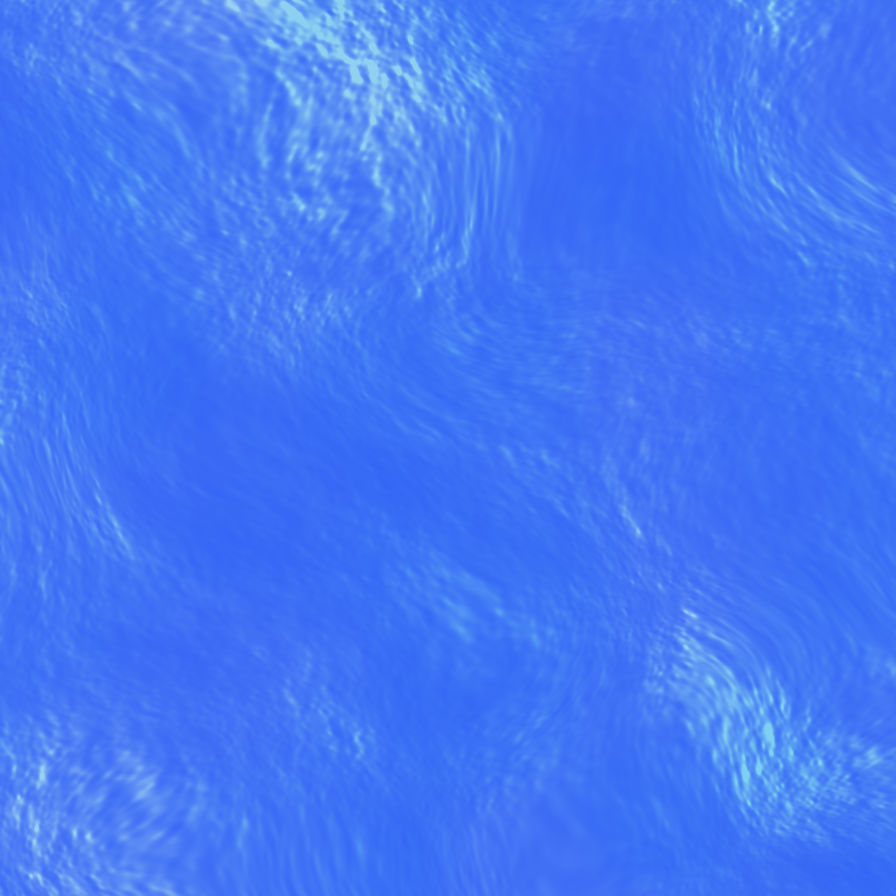
Write a WebGL 2 fragment shader that draws this texture.

```glsl
#version 300 es
precision highp float;

uniform vec2 u_resolution;
out vec4 fragColor;

// Three random values in 0..1 for one cell
vec3 hashCell(vec2 cell, float seed) {
    uvec3 v = uvec3(ivec3(vec3(cell, seed)) + 4096);
    v = v * 1664525u + 1013904223u;
    v.x += v.y * v.z; v.y += v.z * v.x; v.z += v.x * v.y;
    v ^= v >> 16u;
    v.x += v.y * v.z; v.y += v.z * v.x; v.z += v.x * v.y;
    return vec3(v >> 8u) / 16777216.0;
}

// Cellular noise: one soft signed bump scattered in each cell
float bumpNoise(vec2 p, float seed) {
    vec2 cell = floor(p);
    float sum = 0.0;
    for (int y = -1; y <= 1; y++) {
        for (int x = -1; x <= 1; x++) {
            vec2 neighbour = cell + vec2(x, y);
            vec3 rnd = hashCell(neighbour, seed);
            vec2 offset = p - neighbour - rnd.xy;
            float falloff = max(0.0, 1.0 - dot(offset, offset));
            sum += (rnd.z * 2.0 - 1.0) * falloff * falloff * falloff;
        }
    }
    return sum;
}

float layeredNoise(vec2 p, int layers, float gain, float seed) {
    const mat2 turn = mat2(0.921, 0.389, -0.389, 0.921);
    float sum = 0.0;
    float amplitude = 1.0;
    for (int i = 0; i < layers; i++) {
        sum += amplitude * bumpNoise(p, seed + float(i));
        p = turn * p * 2.03 + 7.3;
        amplitude *= gain;
    }
    return sum;
}

// Stretches features along a direction
vec2 alongFlow(vec2 p, vec2 flow, float stretch) {
    vec2 across = vec2(-flow.y, flow.x);
    return vec2(dot(p, flow) / stretch, dot(p, across) * stretch);
}

vec2 swirl(vec2 p, float scale, float amount, float seed) {
    return p + amount * vec2(bumpNoise(p * scale, seed),
                             bumpNoise(p * scale, seed + 1.0));
}

// Slope of the small waves towards the light
float rippleRelief(vec2 p, vec2 towardLight) {
    float lit = layeredNoise((p + towardLight) * 36.0, 3, 0.62, 20.0);
    float shaded = layeredNoise((p - towardLight) * 36.0, 3, 0.62, 20.0);
    return lit - shaded;
}

// Maps a bell-shaped tone to deep blue with a long pale tail
vec3 waterColor(float tone, float tint) {
    float green = 0.385 + 0.08 * exp(0.58 * min(tone, 2.9));
    float lift = green - 0.42;
    float red = 0.228 + 0.78 * lift + tint * (0.012 + 0.12 * max(lift, 0.0));
    return vec3(red, green, 0.962 - 0.05 * lift);
}

void main() {
    vec2 uv = gl_FragCoord.xy / min(u_resolution.x, u_resolution.y);
    vec2 flow = normalize(vec2(0.8, -0.6));

    // Broad patches of light drifting down to the right
    vec2 swirled = swirl(uv, 5.0, 0.07, 1.0);
    vec2 patchPoint = alongFlow(swirled, flow, 1.25) * 4.2;
    float patches = 1.65 * layeredNoise(patchPoint, 4, 0.58, 5.0);

    // Fine wrinkles, stronger where the surface is bright
    vec2 ripplePoint = alongFlow(swirled, normalize(vec2(0.6, -0.8)), 1.15);
    float relief = rippleRelief(ripplePoint, 0.0035 * vec2(0.25, 0.97));
    float strength = mix(0.9, 1.9, smoothstep(-0.9, 1.2, patches));

    // Slow drift between cyan and violet blue
    float tint = clamp(2.2 * bumpNoise(uv * 6.0 + 3.1, 40.0), -1.0, 1.0);

    fragColor = vec4(waterColor(patches + relief * strength, tint), 1.0);
}
```
